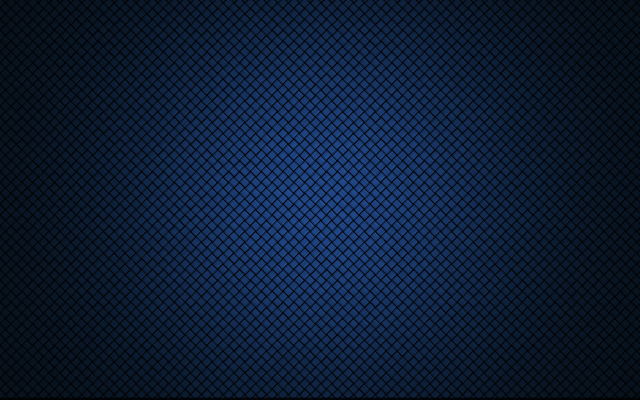
This pattern is drawn by a Shadertoy shader. Its source:

```glsl
const vec3 SHADE_BLUE = vec3(0.018, 0.046, 0.074);
const vec3 GLOW_BLUE = vec3(0.090, 0.200, 0.385);
const vec3 RIM_TINT = vec3(1.5, 1.1, 0.8);
const float CELL_WIDTH = 0.0272;   // diamond width in canvas heights

float hash(vec2 p) {
    return fract(sin(dot(p, vec2(127.1, 311.7))) * 43758.5453);
}

// Distance from the nearer border of a unit cell
float borderDistance(float t) {
    return 0.5 - abs(t - 0.5);
}

// Bell-shaped light around a centre
float glow(vec2 p, vec2 center, float radius) {
    vec2 d = (p - center) / radius;
    return exp(-dot(d, d));
}

// Tinted brightness of diagonal strands passing over and under each other
vec3 weave(vec2 p, float cellWidth, float pixel) {
    vec2 diagonal = vec2(p.x + p.y, p.x - p.y) / cellWidth;
    vec2 id = floor(diagonal);
    vec2 local = fract(diagonal);
    float soft = 0.7 * pixel / cellWidth;

    // Neighbouring cells swap the direction of the upper strand
    float flip = mod(id.x + id.y, 2.0);
    vec2 strand = mix(local, local.yx, flip);
    float side = borderDistance(strand.x);
    float end = borderDistance(strand.y);

    // Deep gaps along the sides, softer shade where the strand dips under
    float body = smoothstep(0.05 - soft, 0.15 + soft, side);
    float tuck = smoothstep(-0.05, 0.16 + soft, end);
    float light = mix(0.12, 1.36, body) * mix(0.55, 1.0, tuck);

    // Fine fibres along each strand
    float fibre = hash(id + floor(strand.x * 5.0) * 0.37) - 0.5;
    light += 0.16 * fibre * body;

    // Thin pale rim beside one gap
    float rim = 1.0 - smoothstep(0.02, 0.07 + soft, abs(strand.x - 0.82));
    return vec3(light) + 0.20 * RIM_TINT * rim * tuck;
}

void mainImage(out vec4 fragColor, in vec2 fragCoord) {
    float pixel = 1.0 / iResolution.y;
    vec2 p = fragCoord * pixel;
    float aspect = iResolution.x * pixel;

    // Round blue light fading toward the dark sides
    float light = glow(p, vec2(0.505 * aspect, 0.51), 0.48);
    vec3 color = mix(SHADE_BLUE, GLOW_BLUE, light);

    color *= weave(p, CELL_WIDTH, pixel);

    // Dark strip along the bottom
    color *= mix(0.2, 1.0, smoothstep(0.006 - pixel, 0.006 + pixel, p.y));

    fragColor = vec4(color, 1.0);
}
```
